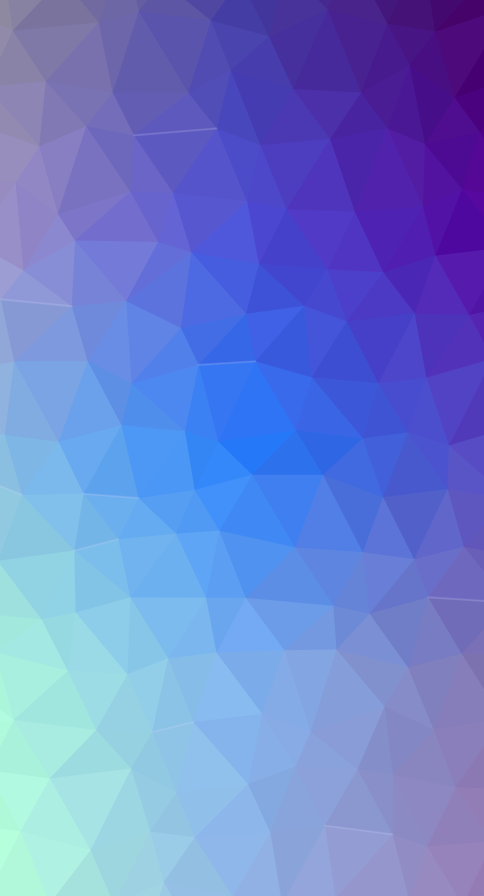
A Shadertoy shader for this background:

```glsl
// Low-poly mesh of flat triangles over a mint, blue and violet gradient.

#define ROWS 15.4         // mesh rows over the canvas height
#define JITTER 0.58       // vertex scatter, in cells
#define SHADE_VARIATION 0.035
#define SEAM_CHANCE 0.07  // share of cells with a bright seam
#define SEAM_WIDTH 0.012  // in cells
#define SEAM_STRENGTH 0.22

float hash(vec2 p) {
    return fract(sin(dot(p, vec2(127.1, 311.7))) * 43758.5453);
}

// Staggered grid vertex, moved at random
vec2 meshVertex(vec2 id) {
    vec2 scatter = vec2(hash(id), hash(id + 57.3)) - 0.5;
    return id + vec2(0.5 * mod(id.y, 2.0), 0.0) + JITTER * scatter;
}

// Five evenly spaced colours, from the bottom to the top
vec3 ramp(float y, vec3 c0, vec3 c1, vec3 c2, vec3 c3, vec3 c4) {
    float t = 4.0 * y;
    vec3 color = mix(c0, c1, clamp(t, 0.0, 1.0));
    color = mix(color, c2, clamp(t - 1.0, 0.0, 1.0));
    color = mix(color, c3, clamp(t - 2.0, 0.0, 1.0));
    return mix(color, c4, clamp(t - 3.0, 0.0, 1.0));
}

// Smooth field blended across three vertical ramps
vec3 gradient(vec2 uv) {
    uv = clamp(uv, 0.0, 1.0);
    vec3 left = ramp(uv.y, vec3(0.71, 1.00, 0.86), vec3(0.68, 0.97, 0.87),
                     vec3(0.54, 0.74, 0.90), vec3(0.61, 0.56, 0.78), vec3(0.55, 0.53, 0.62));
    vec3 middle = ramp(uv.y, vec3(0.56, 0.70, 0.90), vec3(0.50, 0.70, 0.94),
                       vec3(0.14, 0.49, 0.99), vec3(0.30, 0.31, 0.84), vec3(0.27, 0.24, 0.64));
    vec3 right = ramp(uv.y, vec3(0.61, 0.50, 0.72), vec3(0.50, 0.46, 0.70),
                      vec3(0.32, 0.28, 0.76), vec3(0.33, 0.02, 0.62), vec3(0.27, 0.00, 0.40));
    vec3 color = mix(left, middle, clamp(2.0 * uv.x, 0.0, 1.0));
    return mix(color, right, clamp(2.0 * uv.x - 1.0, 0.0, 1.0));
}

// Signed distance to the line a-b, positive on its right
float lineSide(vec2 p, vec2 a, vec2 b) {
    vec2 along = normalize(b - a);
    return dot(p - a, vec2(along.y, -along.x));
}

float segmentDistance(vec2 p, vec2 a, vec2 b) {
    vec2 ab = b - a;
    return length(p - a - ab * clamp(dot(p - a, ab) / dot(ab, ab), 0.0, 1.0));
}

// Premultiplied colour and coverage of one counterclockwise triangle
vec4 facet(vec2 p, vec2 a, vec2 b, vec2 c, vec2 extent, float pixel) {
    float d = max(lineSide(p, a, b), max(lineSide(p, b, c), lineSide(p, c, a)));
    float coverage = clamp(0.5 - d / pixel, 0.0, 1.0);
    vec2 center = (a + b + c) / 3.0;
    float shade = SHADE_VARIATION * (hash(center) - 0.5);
    return coverage * vec4(gradient(center / extent) + shade, 1.0);
}

void mainImage(out vec4 fragColor, in vec2 fragCoord) {
    float pixel = ROWS / iResolution.y;
    vec2 p = fragCoord * pixel;
    vec2 extent = iResolution.xy * pixel;
    vec4 mesh = vec4(0.0);
    float seam = 0.0;

    for (int j = -1; j <= 1; j++) {
        for (int i = -1; i <= 1; i++) {
            vec2 id = floor(p) + vec2(i, j);
            vec2 a = meshVertex(id);
            vec2 b = meshVertex(id + vec2(1.0, 0.0));
            vec2 c = meshVertex(id + vec2(1.0, 1.0));
            vec2 d = meshVertex(id + vec2(0.0, 1.0));

            // Split each quad along its shorter diagonal
            if (distance(a, c) < distance(b, d)) {
                mesh += facet(p, a, b, c, extent, pixel);
                mesh += facet(p, a, c, d, extent, pixel);
            } else {
                mesh += facet(p, a, b, d, extent, pixel);
                mesh += facet(p, b, c, d, extent, pixel);
            }

            // Occasional bright hairline on the lower edge
            float hairline = 1.0 - smoothstep(0.0, SEAM_WIDTH + pixel, segmentDistance(p, a, b));
            seam = max(seam, hairline * step(hash(id + 19.7), SEAM_CHANCE));
        }
    }

    vec3 color = mesh.rgb / max(mesh.a, 0.001);
    fragColor = vec4(mix(color, vec3(0.85, 0.85, 1.0), SEAM_STRENGTH * seam), 1.0);
}
```
